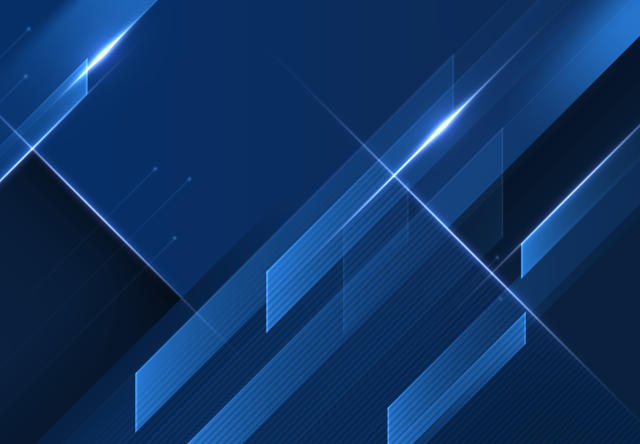
Write a Shadertoy shader that draws this background.

```glsl
const vec3 FIELD_LEFT  = vec3(0.025, 0.185, 0.405);
const vec3 FIELD_RIGHT = vec3(0.050, 0.170, 0.350);
const vec3 WEAVE       = vec3(0.035, 0.180, 0.370);
const vec3 NIGHT       = vec3(0.035, 0.125, 0.245);
const vec3 AZURE       = vec3(0.170, 0.530, 0.920);
const vec3 RIM         = vec3(0.480, 0.650, 0.880);
const vec3 VIOLET      = vec3(0.350, 0.420, 0.900);
const vec3 SPARK       = vec3(0.900, 0.930, 1.000);

const float LEFT_FOLD   = 0.738;   // falling creases, measured along x + y
const float RIGHT_FOLD  = 1.4925;
const float WEAVE_TOP   = -0.08;   // rising edges, measured along y - x
const float CORNER_EDGE = 0.644;
const float RIBBON_EDGE = -0.522;
const float LINE_WIDTH  = 0.0035;
const float HATCH_PITCH = 0.0165;

// Glass panels: x of the upright edge, top, bottom, signed fade reach
const int PANEL_COUNT = 11;
const vec4 PANELS[PANEL_COUNT] = vec4[PANEL_COUNT](
    vec4(1.022, -0.142, -0.280, -0.50), vec4(1.133, -0.419, -0.667, -0.40),
    vec4(0.920, -0.330, -0.460, -0.30), vec4(0.773, -0.283, -0.526,  0.12),
    vec4(0.305, -0.146, -0.279,  0.25), vec4(0.420, -0.421, -0.545,  0.25),
    vec4(0.600, -0.212, -0.350,  0.22), vec4(0.873, -0.792, -0.930,  0.16),
    vec4(1.184, -0.886, -0.958, -0.18), vec4(1.174, -0.723, -0.802,  0.14),
    vec4(0.197,  0.672,  0.592, -0.12));
const float PANEL_OPACITY[PANEL_COUNT] = float[PANEL_COUNT](
    0.12, 0.12, 0.10, 0.14, 0.85, 0.85, 0.90, 0.85, 0.70, 0.88, 0.70);

float hash(float n) { return fract(sin(n * 127.1) * 43758.5453); }

float cover(float d) { return smoothstep(-1.0, 1.0, d * iResolution.y); }

float bell(float x, float width) { x /= width; return exp(-x * x); }

// Bright hairline with a soft coloured halo
vec3 beam(float across, float along, float reach, float power) {
    float core = bell(across, LINE_WIDTH) * bell(along, reach);
    float halo = bell(across, 0.016) * bell(along, reach * 0.8);
    return power * (SPARK * core * 0.75 + VIOLET * halo * 0.30);
}

vec3 flare(float across, float along) {
    float streak = bell(across, 0.012) * bell(along, 0.10);
    float halo = exp(-length(vec2(across * 1.8, along)) / 0.055);
    return SPARK * streak * 0.6 + VIOLET * halo * 0.65;
}

// Faint rising traces, each ending in a dot
float traces(float a, float b) {
    float glow = 0.0;
    for (int i = 0; i < 9; i++) {
        float group = float(i / 3), lane = float(i % 3) - 1.0;
        float across = b - (0.87 - 0.70 * group + lane * 0.10 - 0.27 * step(1.5, group));
        float end = 1.0 + 0.60 * step(1.5, group) + 0.35 * (hash(float(i) + 3.0) - 0.5);
        float below = end - a;
        glow += 0.30 * bell(across, 0.003) * cover(below) * exp(-max(below, 0.0) / 0.35);
        glow += 0.9 * bell(length(vec2(across, below)), 0.006);
    }
    return glow;
}

void mainImage(out vec4 fragColor, in vec2 fragCoord) {
    vec2 p = fragCoord / iResolution.y;
    float a = p.x + p.y, b = p.y - p.x;

    // Broad planes
    vec3 col = mix(FIELD_LEFT, FIELD_RIGHT, smoothstep(0.1, 1.1, p.x));
    float weave = cover(WEAVE_TOP - b) * cover(RIGHT_FOLD - a);
    vec3 cloth = WEAVE * mix(0.72, 1.0, smoothstep(-0.08, -0.30, b));
    cloth *= mix(1.0, 0.78, smoothstep(-0.75, -1.15, b));
    col = mix(col, cloth, weave * smoothstep(1.49, 1.0, a + 0.5 * b + 0.3));

    float leftNight = cover(LEFT_FOLD - a) * cover(b - WEAVE_TOP) * cover(0.592 - b);
    float leftShade = 1.0 - 0.50 * exp(-max(LEFT_FOLD - a, 0.0) / 0.13);
    leftShade *= mix(0.75, 1.0, smoothstep(-0.08, 0.2, b));
    col = mix(col, NIGHT * leftShade, leftNight);

    float rightNight = cover(a - RIGHT_FOLD) * cover(RIBBON_EDGE - b);
    float rightShade = mix(0.65, 1.0, smoothstep(-0.52, -0.85, b));
    rightShade += 0.35 * cover(-0.80 - b) * cover(b + 0.90);
    col = mix(col, NIGHT * rightShade, rightNight);

    // Corner ribbons that brighten upward
    float corner = cover(b - CORNER_EDGE) * smoothstep(0.87, 0.80, b);
    col = mix(col, AZURE, corner * (0.08 + 0.55 * smoothstep(0.75, 1.40, a)));
    float ribbon = cover(b - RIBBON_EDGE) * smoothstep(-0.28, -0.46, b);
    col = mix(col, AZURE, ribbon * (0.10 + 0.70 * smoothstep(1.85, 2.42, a)) * cover(a - RIGHT_FOLD));

    col += RIM * traces(a, b) * 0.30;

    // Glass panels, each fading away from its upright edge
    for (int i = 0; i < PANEL_COUNT; i++) {
        vec4 panel = PANELS[i];
        float inside = (p.x - panel.x) * sign(panel.w);
        float mask = cover(inside) * cover(panel.y - b) * cover(b - panel.z);
        float fade = PANEL_OPACITY[i] * exp(-max(inside, 0.0) / abs(panel.w));
        col = mix(col, AZURE, mask * fade);
        float rim = bell(inside, 0.003) + 0.6 * bell(panel.y - b, 0.004);
        col += RIM * mask * rim * (0.45 * fade + 0.06);
    }

    // Fine hatching over the woven plane
    float hatch = abs(fract(b / HATCH_PITCH) - 0.5) * HATCH_PITCH;
    col *= 1.0 - 0.20 * weave * bell(hatch, 0.0035) * smoothstep(-0.15, -0.30, b);

    // Light along the creases and rising edges
    col += beam(a - LEFT_FOLD, b - 0.326, 0.34, 0.85);
    col += beam(a - RIGHT_FOLD, b + 0.60, 0.42, 0.85);
    col += beam(b + 0.283, a - 1.60, 0.30, 1.0) + flare(b + 0.283, a - 1.71);
    col += beam(b - 0.592, a - 0.68, 0.26, 0.9);
    col += beam(b - 0.646, a - 1.107, 0.13, 0.8) + flare(b - 0.646, a - 1.107);
    col += beam(b + 0.723, a - 1.86, 0.30, 0.8);

    fragColor = vec4(clamp(col, 0.0, 1.0), 1.0);
}
```
